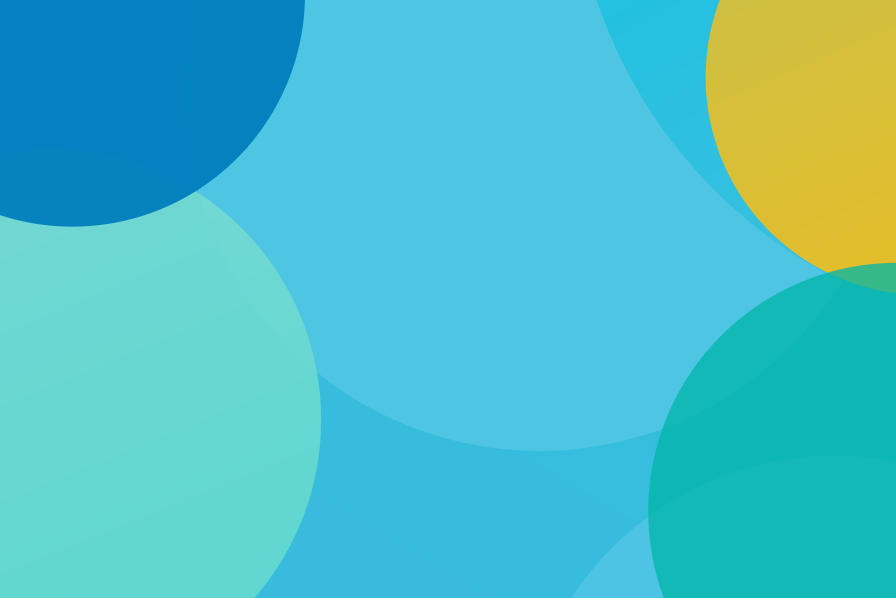
Give the GLSL for this background, as a Shadertoy shader.

```glsl
// Antialiased coverage of a disc, with pixel as the edge width
float discMask(vec2 p, vec2 center, float radius, float pixel) {
    return clamp(0.5 + (radius - length(p - center)) / pixel, 0.0, 1.0);
}

// Linear blend of two colours from point a to point b
vec3 ramp(vec2 p, vec2 a, vec2 b, vec3 startColor, vec3 endColor) {
    vec2 axis = b - a;
    float t = clamp(dot(p - a, axis) / dot(axis, axis), 0.0, 1.0);
    return mix(startColor, endColor, t);
}

// Lay a translucent disc over the base colour
vec3 addDisc(vec3 base, vec2 p, vec2 center, float radius, vec3 tint, float opacity, float pixel) {
    return mix(base, tint, opacity * discMask(p, center, radius, pixel));
}

void mainImage(out vec4 fragColor, in vec2 fragCoord) {
    // One unit is the canvas height
    vec2 p = fragCoord / iResolution.y;
    float pixel = 1.0 / iResolution.y;

    // Gradient tints
    vec3 sky = ramp(p, vec2(0.8, 0.0), vec2(1.1, 0.5), vec3(0.22, 0.735, 0.865), vec3(0.21, 0.745, 0.87));
    vec3 paleBlue = vec3(0.31, 0.772, 0.894);
    vec3 cyan = ramp(p, vec2(1.05, 1.0), vec2(1.3, 0.55), vec3(0.14, 0.755, 0.878), vec3(0.22, 0.75, 0.875));
    vec3 gold = ramp(p, vec2(1.22, 1.0), vec2(1.42, 0.53), vec3(0.81, 0.75, 0.26), vec3(0.89, 0.745, 0.17));
    vec3 mint = ramp(p, vec2(0.1, 0.72), vec2(0.35, 0.1), vec3(0.48, 0.855, 0.82), vec3(0.40, 0.86, 0.81));
    vec3 blue = vec3(0.0, 0.495, 0.745);
    vec3 teal = vec3(0.0, 0.712, 0.655);

    // Broad background discs
    vec3 color = sky;
    color = addDisc(color, p, vec2(0.902, 0.838), 0.592, paleBlue, 1.0, pixel);
    color = addDisc(color, p, vec2(1.770, 1.258), 0.814, cyan, 1.0, pixel);
    color = addDisc(color, p, vec2(1.396, -0.289), 0.527, paleBlue, 0.95, pixel);

    // Foreground discs
    color = addDisc(color, p, vec2(1.544, 0.871), 0.364, gold, 1.0, pixel);
    color = addDisc(color, p, vec2(0.084, 0.298), 0.453, mint, 0.88, pixel);
    color = addDisc(color, p, vec2(0.121, 1.010), 0.389, blue, 0.95, pixel);
    color = addDisc(color, p, vec2(1.500, 0.1445), 0.416, teal, 0.76, pixel);

    fragColor = vec4(color, 1.0);
}
```
